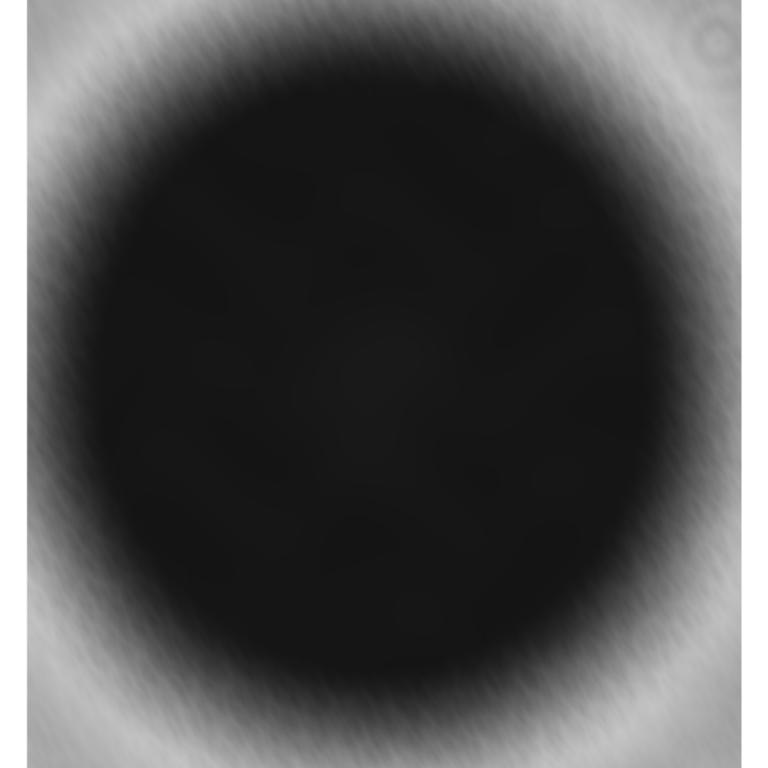
A three.js fragment shader for this background:

```glsl
// A large soft black disc on a pale grey ground, between two thin white margins.
// An elliptical distance drives the blurred rim and its bright halo;
// stretched cellular noise and layered sines add a faint slanted grain.

varying vec2 vUv;

const vec2 DISC_CENTER = vec2(0.486, 0.509);
const vec2 DISC_RADII = vec2(0.447, 0.478);
const vec2 MARGINS = vec2(0.0352, 0.9655);
const float DISC_GREY = 0.082;
const float HALO_GREY = 0.76;
const float CORNER_DROP = 0.11;

vec2 hash2(vec2 p) {
  vec2 q = vec2(dot(p, vec2(127.1, 311.7)), dot(p, vec2(269.5, 183.3)));
  return fract(sin(q) * 43758.5);
}

// Distance to the nearest scattered point, roughly 0 to 1.
float cellular(vec2 p) {
  vec2 cell = floor(p);
  vec2 local = fract(p);
  float nearest = 2.0;
  for (int y = -1; y <= 1; y++) {
    for (int x = -1; x <= 1; x++) {
      vec2 offset = vec2(float(x), float(y));
      vec2 delta = offset + hash2(cell + offset) - local;
      nearest = min(nearest, dot(delta, delta));
    }
  }
  return sqrt(nearest);
}

// Coordinates along and across a slanted direction.
vec2 slant(vec2 p, float angle) {
  vec2 axis = vec2(cos(angle), sin(angle));
  return vec2(dot(p, axis), dot(p, vec2(-axis.y, axis.x)));
}

// Broad mottling, centred on zero.
float mottle(vec2 p) {
  return sin(p.x * 17.0 + 2.0 * sin(p.y * 11.0)) * 0.5
       + sin(p.y * 23.0 + 1.7 * sin(p.x * 14.0) + 1.0) * 0.5;
}

// Fine elongated grain, centred on zero.
float grain(vec2 p, float angle) {
  vec2 q = slant(p, angle);
  float coarse = cellular(q * vec2(20.0, 62.0));
  float fine = cellular(q * vec2(45.0, 120.0) + 7.3);
  return 0.6 * coarse + 0.4 * fine - 0.48;
}

// Grey level of the disc, its halo and the corners, by normalised radius.
float discProfile(float r) {
  float rim = smoothstep(0.78, 1.23, r);
  float corner = smoothstep(1.17, 1.40, r);
  return mix(DISC_GREY, HALO_GREY, rim) - CORNER_DROP * corner;
}

// Weak concentric ripples that fade away from their centre.
float ripples(vec2 p, vec2 center, float spacing, float reach) {
  float d = length(p - center);
  return sin(d * 6.2832 / spacing) * exp(-d * d / (reach * reach));
}

float glow(vec2 p, vec2 center, float size) {
  vec2 d = (p - center) / size;
  return exp(-dot(d, d));
}

// Coverage of the band between two vertical edges.
float verticalBand(float x, vec2 edges, float blur) {
  return smoothstep(edges.x - blur, edges.x + blur, x)
       * (1.0 - smoothstep(edges.y - blur, edges.y + blur, x));
}

void main() {
  vec2 p = vUv;
  float r = length((p - DISC_CENTER) / DISC_RADII);
  float streaks = grain(p, 2.09);

  // Disc and halo, with the rim slightly roughened by the grain
  float grey = discProfile(r + 0.02 * streaks);

  // Texture grows with the brightness of the ground
  float ground = smoothstep(0.72, 1.15, r);
  grey += ground * (0.05 * streaks + 0.016 * mottle(p));
  grey += 0.022 * ground * ripples(p, vec2(0.935, 0.945), 0.034, 0.07);

  // Faint light in the middle of the disc
  grey += 0.016 * glow(p, vec2(0.49, 0.50), 0.11);
  grey += 0.004 * mottle(p * 1.6) * (1.0 - ground);

  // White margins
  grey = mix(1.0, grey, verticalBand(p.x, MARGINS, 0.0015));
  gl_FragColor = vec4(vec3(clamp(grey, 0.0, 1.0)), 1.0);
}
```
